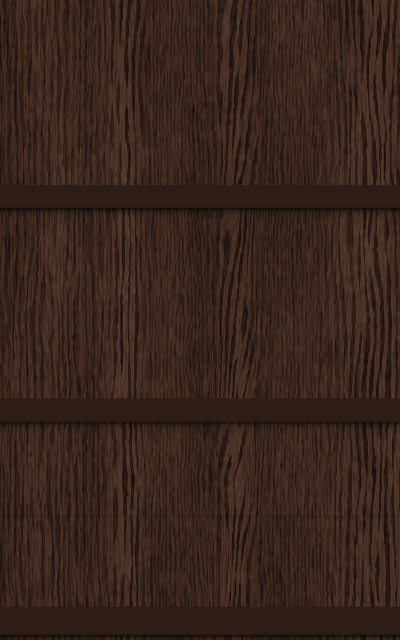
This texture is drawn by a WebGL 1 fragment shader. Its source:

```glsl
precision highp float;
uniform vec2 u_resolution;

float hash(vec2 p) {
  return fract(sin(dot(p, vec2(127.1, 311.7))) * 43758.5);
}

float noise(vec2 p) {
  vec2 i = floor(p), f = fract(p);
  f = f * f * (3.0 - 2.0 * f);
  return mix(mix(hash(i), hash(i + vec2(1.0, 0.0)), f.x),
             mix(hash(i + vec2(0.0, 1.0)), hash(i + vec2(1.0, 1.0)), f.x), f.y);
}

float band(float x, float center, float width) {
  float d = (x - center) / width;
  return exp(-d * d);
}

// Irregular upright lines: a wave whose phase drifts, broken along its length
float grain(vec2 p, float count, float stretch) {
  float drift = 7.0 * noise(vec2(p.x * count * 0.4, p.y * stretch))
              + 2.0 * noise(vec2(p.x * count, p.y * stretch * 3.0 + 5.0));
  float breaks = noise(vec2(p.x * count * 1.6 + 9.0, p.y * stretch * 2.5)) - 0.5;
  return sin(6.2832 * p.x * count + drift) + 2.0 * breaks;
}

vec3 wood(vec2 p) {
  // On each board the grain leans right beside the axis, and a little left before it
  float boardY = (fract((p.y - 0.03) * 3.0) - 0.5) / 3.0;
  float lean = 0.19 * band(p.x, 0.6, 0.05) - 0.05 * band(p.x, 0.5, 0.05);
  float x = p.x - lean * boardY;
  x += 0.006 * (noise(vec2(p.x * 9.0, p.y * 5.0)) - 0.5);
  x += 0.0025 * (noise(vec2(p.x * 130.0, p.y * 110.0)) - 0.5);

  // Bold streaks gather in a few vertical bands
  float bold = band(p.x, 0.32, 0.04) + band(p.x, 0.59, 0.05)
             + band(p.x, 0.94, 0.1) + 0.5 * band(p.x, 0.12, 0.15);
  bold = clamp(bold, 0.0, 1.0);

  float coarse = smoothstep(-0.6, -0.1, grain(vec2(x, p.y), 56.0, 8.0));
  float fine = smoothstep(-1.0, 0.1, grain(vec2(x + 3.0, p.y), 105.0, 16.0));
  float fleck = noise(vec2(x * 320.0 + 57.0, p.y * 110.0));
  float dash = smoothstep(0.6, 0.8, noise(vec2(x * 230.0 + 13.0, p.y * 50.0)));

  float plain = 0.22 + 0.29 * fine + 0.1 * dash;
  float streak = 0.05 + 0.6 * coarse + 0.11 * fine;
  float tone = mix(plain, streak, 0.12 + 0.85 * bold);
  tone += 0.3 * (fleck - 0.5) + 0.2 * (noise(p * vec2(14.0, 3.0)) - 0.5);
  return mix(vec3(0.105, 0.063, 0.045), vec3(0.36, 0.245, 0.19), clamp(tone, 0.0, 1.0));
}

void main() {
  vec2 uv = gl_FragCoord.xy / u_resolution;
  float blur = 0.6 / u_resolution.y;

  // Wood sheet with a faint horizontal joint
  vec3 color = wood(uv);
  color *= 1.0 - 0.12 * band(uv.y, 0.193, 0.0015);

  // Three shelves, the lowest one thicker, each casting a shadow below
  for (int i = 0; i < 3; i++) {
    float bottom = 0.0078 + float(i) / 3.0;
    float top = bottom + (i == 0 ? 0.0443 : 0.0365);
    float below = bottom - uv.y;
    float shadow = step(0.0, below) * exp(-max(below, 0.0) / 0.0055);
    color *= 1.0 - 0.75 * shadow;

    float shelf = smoothstep(-blur, blur, uv.y - bottom)
                * smoothstep(-blur, blur, top - uv.y);
    vec3 shelfColor = vec3(0.18, 0.115, 0.085);
    shelfColor *= 1.0 - 0.3 * exp(-max(-below, 0.0) / 0.0012);
    color = mix(color, shelfColor, shelf);
  }

  gl_FragColor = vec4(color, 1.0);
}
```
